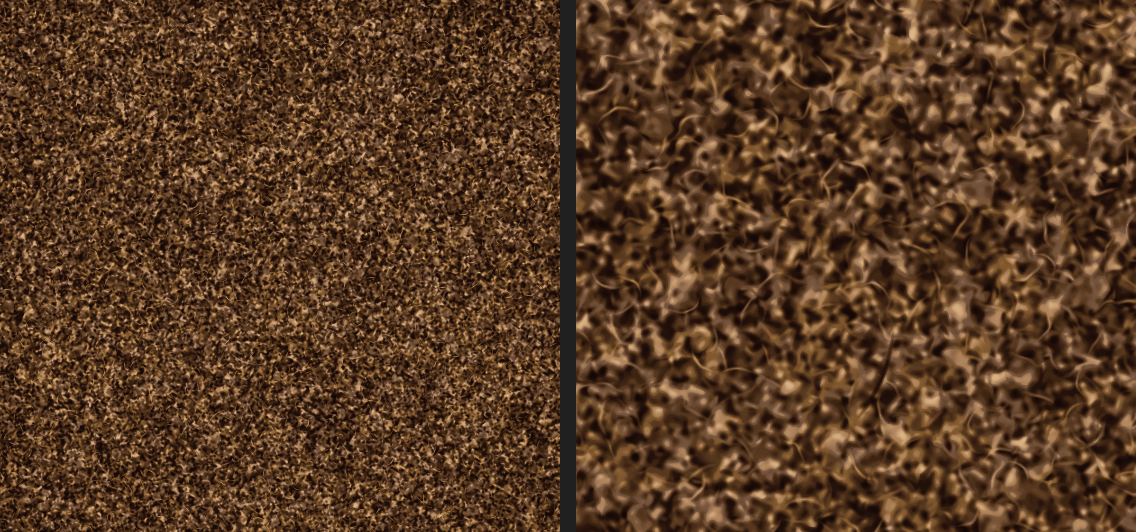
Left, the full canvas; right, a detail of the centre.
Give the GLSL for this texture, as a WebGL 1 fragment shader.

```glsl
precision highp float;
uniform vec2 u_resolution;

const vec3 PIT = vec3(0.07, 0.03, 0.02);
const vec3 PEAT = vec3(0.13, 0.06, 0.04);
const vec3 UMBER = vec3(0.24, 0.14, 0.07);
const vec3 LOAM = vec3(0.34, 0.22, 0.12);
const vec3 OCHRE = vec3(0.51, 0.35, 0.18);
const vec3 TAUPE = vec3(0.46, 0.33, 0.24);
const vec3 STRAW = vec3(0.70, 0.53, 0.37);
const vec3 GLINT = vec3(0.87, 0.72, 0.53);

const vec4 GRAIN_FREQ = vec4(235.0, 140.0, 62.0, 9.0);
const vec4 GRAIN_GAIN = vec4(0.84, 0.64, 0.17, 0.09);
const float NOISE_DEVIATION = 0.2145;
const float CONTRAST = 1.5;
const float EDGE = 0.0018;
const float VIGNETTE = 0.4;
const vec2 LIGHT = vec2(-0.45, 0.9);
const vec2 SHADOW_SHIFT = vec2(-0.002, 0.0035);

// Each kind: cells per canvas height, half length, half width, share of cells
const vec4 CHIPS = vec4(95.0, 0.0046, 0.0021, 0.60);
const vec4 FIBRES = vec4(58.0, 0.0080, 0.0011, 0.80);
const vec4 CRUMBS = vec4(32.0, 0.0078, 0.0056, 0.26);
const vec4 CLODS = vec4(16.0, 0.0150, 0.0115, 0.26);
const vec4 TWIGS = vec4(8.0, 0.0240, 0.0016, 0.14);

vec3 hash3(vec2 c) {
  vec3 q = fract(c.xyx * vec3(0.1031, 0.1030, 0.0973));
  q += dot(q, q.yxz + 33.33);
  return fract((q.xxy + q.yzz) * q.zyx);
}

mat2 turn(float a) {
  return mat2(cos(a), sin(a), -sin(a), cos(a));
}

// Value noise scaled to zero mean and unit deviation
float noise(vec2 p) {
  vec2 c = floor(p);
  vec2 f = fract(p);
  f = f * f * (3.0 - 2.0 * f);
  float low = mix(hash3(c).x, hash3(c + vec2(1.0, 0.0)).x, f.x);
  float high = mix(hash3(c + vec2(0.0, 1.0)).x, hash3(c + 1.0).x, f.x);
  return (mix(low, high, f.y) - 0.5) / NOISE_DEVIATION;
}

// Scattered bent ellipses: x coverage, y random tone, z lighting
vec3 scatter(vec2 p, vec4 kind, float bend, float seed) {
  vec2 q = p * kind.x;
  vec2 cell = floor(q);
  vec3 best = vec3(0.0);
  for (int j = -1; j <= 1; j++) {
    for (int i = -1; i <= 1; i++) {
      vec2 c = cell + vec2(float(i), float(j));
      vec3 place = hash3(c + seed);
      vec3 look = hash3(c + seed + 57.0);
      vec2 size = kind.yz * kind.x * mix(0.5, 1.0, look.x);
      vec2 away = q - c - 0.2 - 0.6 * place.xy;
      vec2 d = turn(6.2832 * place.z) * away;
      d.y += bend * (look.z - 0.5) * d.x * d.x / size.x;
      float inside = (1.0 - length(d / size)) * size.y;
      float cover = clamp(inside / (EDGE * kind.x) + 0.5, 0.0, 1.0);
      cover *= step(look.y, kind.w);
      float light = dot(away, LIGHT) / size.x;
      if (cover > best.x) best = vec3(cover, look.z, light);
    }
  }
  return best;
}

// Tone from 0 to 1 follows the share of each colour
vec3 soilColour(float tone, float greyness) {
  vec3 upper = mix(OCHRE, TAUPE, greyness);
  vec3 col = mix(PIT, PEAT, smoothstep(0.0, 0.08, tone));
  col = mix(col, UMBER, smoothstep(0.07, 0.28, tone));
  col = mix(col, LOAM, smoothstep(0.28, 0.56, tone));
  col = mix(col, upper, smoothstep(0.57, 0.84, tone));
  col = mix(col, STRAW, smoothstep(0.84, 0.96, tone));
  return mix(col, GLINT, smoothstep(0.95, 1.0, tone));
}

void main() {
  vec2 p = gl_FragCoord.xy / u_resolution.y;
  vec2 uv = gl_FragCoord.xy / u_resolution;

  // Crumbly ground
  vec2 warp = vec2(noise(p * 130.0 + 9.0), noise(p * 130.0 + 31.0));
  vec2 g = p + 0.0006 * warp;
  vec4 grains = vec4(noise(turn(0.5) * g * GRAIN_FREQ.x + 400.0),
                     noise(turn(1.2) * g * GRAIN_FREQ.y + 300.0),
                     noise(turn(0.9) * g * GRAIN_FREQ.z + 200.0),
                     noise(turn(0.3) * p * GRAIN_FREQ.w + 100.0));
  float ground = dot(grains, GRAIN_GAIN);
  float level = ground;

  // Small chips and fibres
  vec3 chip = scatter(g, CHIPS, 0.4, 11.0);
  float chipLevel = mix(-1.7, 2.0, chip.y) + 0.3 * ground + 0.4 * chip.z;
  level = mix(level, chipLevel, 0.8 * chip.x);
  vec3 fibre = scatter(g, FIBRES, 0.6, 83.0);
  level = mix(level, mix(0.3, 2.6, fibre.y), 0.85 * fibre.x);

  // Rounded lumps with shadows
  vec2 rough = p + 0.0011 * warp;
  level -= 0.8 * scatter(rough + SHADOW_SHIFT, CLODS, 0.3, 137.0).x;
  vec3 crumb = scatter(rough, CRUMBS, 0.3, 211.0);
  float crumbLevel = mix(-0.5, 1.6, crumb.y) + 0.5 * ground + 0.6 * crumb.z;
  level = mix(level, crumbLevel, 0.85 * crumb.x);
  vec3 clod = scatter(rough, CLODS, 0.3, 137.0);
  float clodLevel = mix(-0.5, 1.5, clod.y) + 0.45 * ground + 0.5 * clod.z;
  level = mix(level, clodLevel, 0.9 * clod.x);

  // Sparse twigs, dark or pale
  vec3 twig = scatter(p, TWIGS, 0.5, 307.0);
  level = mix(level, mix(-2.2, 2.2, step(0.55, twig.y)), 0.8 * twig.x);

  level -= VIGNETTE * smoothstep(0.38, 0.75, length(uv - 0.5));
  float tone = 1.0 / (1.0 + exp(-CONTRAST * level));
  float greyness = smoothstep(-0.5, 0.5, noise(p * 60.0 + 500.0));
  greyness = max(greyness, 0.7 * clod.x);
  gl_FragColor = vec4(soilColour(tone, greyness), 1.0);
}
```
